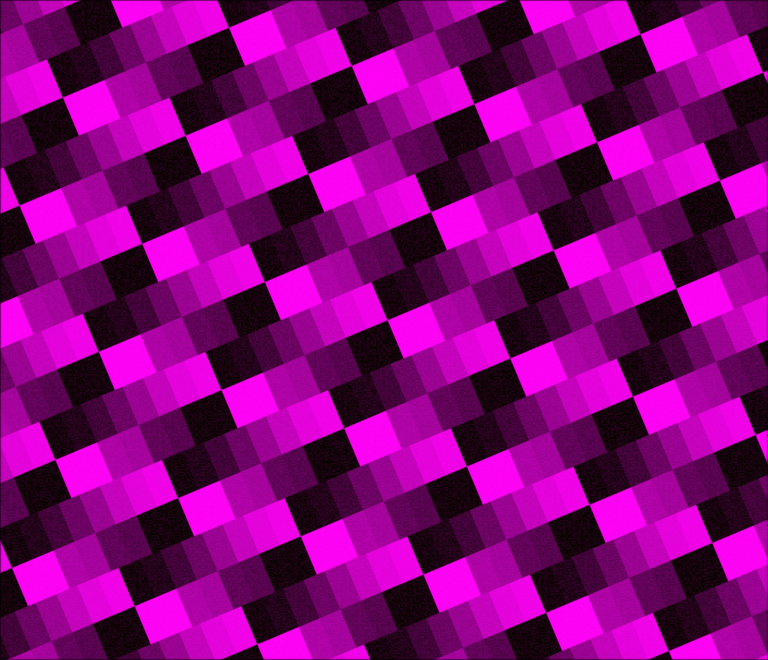
A WebGL 1 fragment shader for this pattern:

```glsl
precision highp float;
// Tilted bands of stepped magenta ramps, alternately fading and brightening.
uniform vec2 u_resolution;

// Lengths are fractions of the canvas width.
#define PERIOD 0.2346
#define ROW_HEIGHT 0.0539
#define PAIR_SHIFT 0.5455
#define TILT 0.398
#define ANCHOR vec2(0.5046, 0.417)
#define STEPS 8.0
#define EDGE_SOFTNESS 0.0012
#define GRAIN_SIZE 0.00195
#define GRAIN 0.09
#define BORDER 0.0025

float hash(vec2 p) {
  return fract(sin(dot(p, vec2(127.1, 311.7))) * 43758.5453);
}

// Brightness of one step: even rows fall in four wide steps, odd rows rise in eight.
float stepTone(float index, float odd) {
  float k = mod(index, STEPS);
  float falling = 0.99 - 0.303 * floor(k * 0.5);
  falling -= 0.04 * mod(k, 2.0) * step(1.5, k) * step(k, 5.5);
  float rising = 0.09 + 0.85 * smoothstep(0.0, STEPS - 1.0, k);
  return mix(falling, rising, odd);
}

// A row of repeated ramps, with softened joints between steps.
float rowTone(float along, float row) {
  float pair = floor(row * 0.5);
  float odd = row - 2.0 * pair;
  float s = (along / PERIOD - (pair + odd) * PAIR_SHIFT) * STEPS - 0.5;
  float i = floor(s);
  float soft = EDGE_SOFTNESS * STEPS / PERIOD;
  float blend = smoothstep(0.5 - soft, 0.5 + soft, s - i);
  return mix(stepTone(i, odd), stepTone(i + 1.0, odd), blend);
}

void main() {
  // Measure from the top left, then turn into band coordinates.
  vec2 size = vec2(1.0, u_resolution.y / u_resolution.x);
  vec2 p = gl_FragCoord.xy / u_resolution.x;
  p.y = size.y - p.y;
  vec2 d = p - ANCHOR;
  float c = cos(TILT);
  float s = sin(TILT);
  float along = c * d.x - s * d.y;
  float across = (s * d.x + c * d.y) / ROW_HEIGHT - 0.5;

  // Blend neighbouring rows at their shared edge.
  float row = floor(across);
  float soft = EDGE_SOFTNESS / ROW_HEIGHT;
  float blend = smoothstep(0.5 - soft, 0.5 + soft, across - row);
  float tone = mix(rowTone(along, row), rowTone(along, row + 1.0), blend);

  // Fine grain, strongest in the darker steps.
  float noise = hash(floor(p / GRAIN_SIZE)) - 0.5;
  tone += noise * GRAIN * (1.2 - tone);

  // Magenta tint and a thin darkened rim.
  vec3 color = vec3(tone, 0.01, max(tone - 0.035, 0.0));
  vec2 inset = min(p, size - p);
  color *= mix(0.45, 1.0, smoothstep(0.0, BORDER, min(inset.x, inset.y)));
  gl_FragColor = vec4(clamp(color, 0.0, 1.0), 1.0);
}
```
